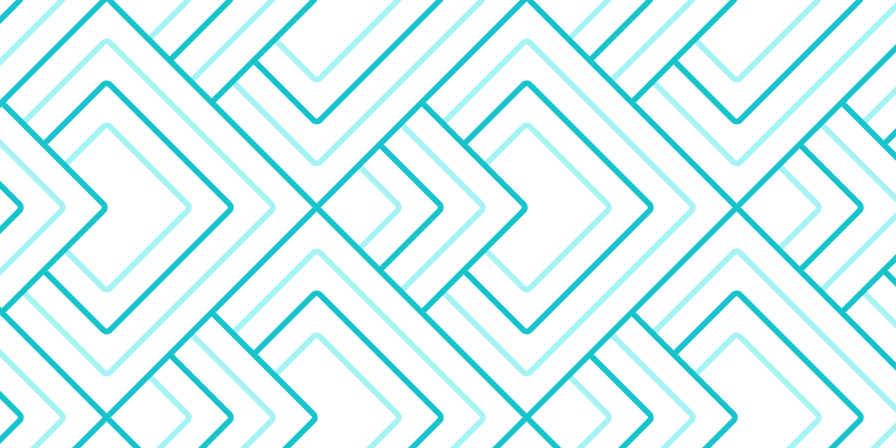
This pattern is drawn by a Shadertoy shader. Its source:

```glsl
float roundedSquare(vec2 p, float halfSide)
{
    const float radius = 0.016;
    vec2 q = abs(p) - halfSide + radius;
    return length(max(q, 0.0)) + min(max(q.x, q.y), 0.0) - radius;
}

// Coverage of a line whose centre is at the given distance
float stroke(float dist, float pixel)
{
    return clamp(0.5 - (abs(dist) - 0.0098) / pixel, 0.0, 1.0);
}

void mainImage(out vec4 fragColor, in vec2 fragCoord)
{
    // Diagonal grid: each diamond becomes a unit cell, left corner at zero
    vec2 uv = (fragCoord / iResolution.y - vec2(0.707, 0.537)) / 0.9375;
    vec2 cell = fract(vec2(uv.x + uv.y, uv.x - uv.y));
    float pixel = 1.0 / (0.663 * iResolution.y);

    // Chevrons fill the left quarter, concentric rings fill the rest
    float quarter = roundedSquare(cell, 0.5);
    vec2 nested = quarter < 0.0 ? cell : cell - 0.5;

    float lightLines = max(stroke(roundedSquare(nested, 0.2), pixel),
                           stroke(roundedSquare(nested, 0.4), pixel));

    // Dark lines: middle outline, quarter outline and diamond border
    vec2 border = 0.5 - abs(cell - 0.5);
    float darkLines = stroke(roundedSquare(nested, 0.3), pixel);
    darkLines = max(darkLines, stroke(quarter, pixel));
    darkLines = max(darkLines, stroke(min(border.x, border.y), pixel));

    vec3 color = mix(vec3(1.0), vec3(0.65, 0.95, 0.96), lightLines);
    color = mix(color, vec3(0.09, 0.77, 0.80), darkLines);
    fragColor = vec4(color, 1.0);
}
```
